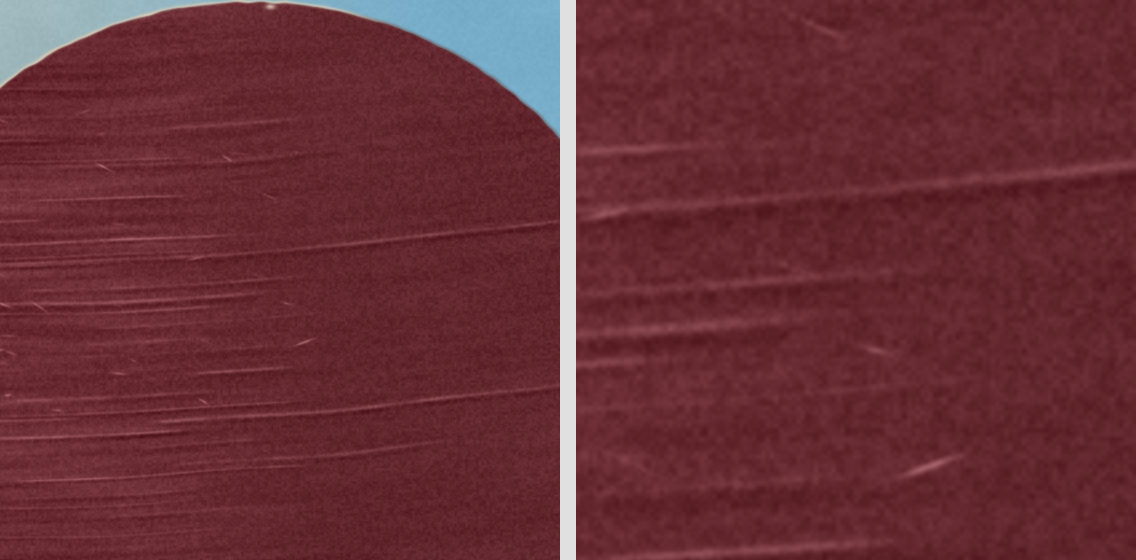
Left: the whole. Right: its middle third, enlarged.
A Shadertoy shader for this texture:

```glsl
float hash(vec2 p) {
    vec3 q = fract(p.xyx * vec3(0.1031, 0.1030, 0.0973));
    q += dot(q, q.yzx + 33.33);
    return fract((q.x + q.y) * q.z);
}

float noise(vec2 p) {
    vec2 i = floor(p), f = fract(p);
    f = f * f * (3.0 - 2.0 * f);
    return mix(mix(hash(i), hash(i + vec2(1, 0)), f.x),
               mix(hash(i + vec2(0, 1)), hash(i + vec2(1, 1)), f.x), f.y);
}

float fbm(vec2 p) {
    float sum = 0.0, amp = 0.5;
    for (int i = 0; i < 4; i++) {
        sum += amp * noise(p);
        p = p * 2.03 + 17.1;
        amp *= 0.5;
    }
    return sum;
}

// Soft ridge from x = a to b with a shadow just below it
float scratch(vec2 p, float y, float a, float b, float width) {
    float d = (p.y - y) / width;
    float span = smoothstep(a, a + 0.05, p.x) * (1.0 - smoothstep(b - 0.08, b, p.x));
    return span * (exp(-d * d) - 0.4 * exp(-(d + 2.2) * (d + 2.2) * 0.5));
}

vec3 paint(vec2 uv) {
    float left = 1.0 - smoothstep(0.0, 0.7, uv.x);

    // Brush coordinates: strokes bend upward to the right
    vec2 p = uv;
    p.y -= 0.02 * uv.x + 0.055 * uv.x * uv.x;
    p.y += 0.008 * (noise(uv * vec2(5.0, 7.0)) - 0.5);

    // Broad tone and fine bristle marks
    vec3 color = mix(vec3(0.385, 0.148, 0.178), vec3(0.425, 0.175, 0.205), left);
    float light = 0.05 * (fbm(uv * vec2(3.0, 6.0)) - 0.47);
    light += (0.025 + 0.06 * left) * (noise(p * vec2(4.0, 75.0)) - 0.5);
    light += (0.015 + 0.04 * left) * (noise(p * vec2(7.0, 150.0) + 40.0) - 0.5);

    // Two long scratches
    float broken = 0.4 + 0.9 * noise(p * vec2(18.0, 60.0));
    light += 0.13 * broken * scratch(p, 0.237, 0.26, 1.2, 0.0035);
    light += 0.11 * broken * scratch(p, 0.530, -0.1, 1.2, 0.0035);

    // Short scratches, mostly starting at the left
    for (int i = 0; i < 34; i++) {
        float k = float(i);
        float y = 0.03 + 0.025 * k + 0.022 * hash(vec2(k, 3.0));
        float start = -0.15 + 0.5 * pow(hash(vec2(k, 7.0)), 2.5);
        float len = 0.15 + 0.45 * hash(vec2(k, 11.0));
        float strength = 0.03 + 0.12 * pow(hash(vec2(k, 19.0)), 1.5);
        float width = 0.0022 + 0.002 * hash(vec2(k, 23.0));
        light += strength * broken * scratch(p, y, start, start + len, width);
    }

    // Small glints: slanted flecks of raised paint
    for (int i = 0; i < 26; i++) {
        float k = float(i);
        vec2 c = vec2(0.56 * pow(hash(vec2(k, 31.0)), 1.4), 0.24 + 0.58 * hash(vec2(k, 37.0)));
        vec2 d = uv - c;
        d.y += d.x * (hash(vec2(k, 41.0)) - 0.35);
        d /= vec2(0.005 + 0.016 * hash(vec2(k, 43.0)), 0.0025);
        light += (0.06 + 0.17 * hash(vec2(k, 47.0))) * exp(-dot(d, d)) * (0.5 + broken * 0.5);
    }

    // Grain
    light += 0.06 * (noise(uv * 210.0) - 0.5) + 0.04 * (noise(uv * 380.0 + 9.0) - 0.5);
    return color + light * vec3(1.0, 0.9, 0.92);
}

void mainImage(out vec4 fragColor, in vec2 fragCoord) {
    vec2 uv = fragCoord / iResolution.xy;

    // Pale sky, greyer at the left
    vec3 sky = mix(vec3(0.62, 0.72, 0.74), vec3(0.48, 0.69, 0.80), smoothstep(0.0, 0.8, uv.x));
    sky += 0.06 * (fbm(uv * 9.0) - 0.47) + 0.025 * (noise(uv * 200.0) - 0.5);

    // Painted disc
    float edge = length(uv - vec2(0.45, 0.253)) - 0.744;
    edge += 0.003 * (noise(uv * 45.0) - 0.5);
    vec3 color = mix(paint(uv), sky, smoothstep(-0.002, 0.002, edge));

    // Cream rim that turns brown and fades to the right
    float rim = exp(-pow((edge - 0.001) / 0.0032, 2.0));
    float fade = smoothstep(0.58, 0.74, uv.x);
    vec3 rimColor = mix(vec3(0.83, 0.79, 0.71), vec3(0.44, 0.34, 0.34), fade);
    rim *= mix(0.55 + 0.45 * noise(uv * 30.0), 0.5, fade);
    color = mix(color, rimColor, rim);

    // Bright chip near the top
    vec2 chip = (uv - vec2(0.483, 0.988)) / vec2(0.009, 0.005);
    color = mix(color, vec3(0.87, 0.78, 0.72), 0.85 * exp(-dot(chip, chip)));

    fragColor = vec4(clamp(color, 0.0, 1.0), 1.0);
}
```
